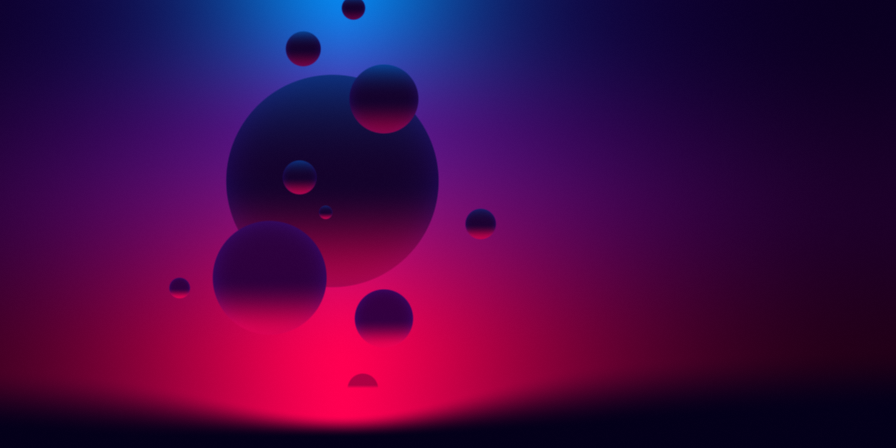
This background is drawn by a Shadertoy shader. Its source:

```glsl
// Glossy dark spheres floating between a blue light above and a pink glow below.
// A glow column is blended over dim sides, a soft valley-shaped floor cuts it off,
// and a loop paints the spheres back to front, shaded by height on each ball.

#define GLOW_X 0.765        // centre of the light column, in canvas heights
#define GLOW_TOP 0.31       // column half width at the top
#define GLOW_LOW 0.50       // column half width lower down
#define FLOOR_LOW 0.048     // height of the valley floor
#define GRAIN 0.008         // dither against banding
#define BALLS 10

const vec3 BLUE   = vec3(0.02, 0.53, 0.93);
const vec3 VIOLET = vec3(0.38, 0.11, 0.59);
const vec3 PINK   = vec3(1.00, 0.00, 0.32);
const vec3 NIGHT  = vec3(0.015, 0.0, 0.10);

// Centre x, centre y, radius; ordered back to front
const vec3 balls[BALLS] = vec3[BALLS](
    vec3(0.742, 0.596, 0.237), vec3(0.602, 0.380, 0.127),
    vec3(0.857, 0.779, 0.077), vec3(0.677, 0.891, 0.039),
    vec3(0.789, 0.982, 0.026), vec3(0.669, 0.604, 0.038),
    vec3(0.727, 0.526, 0.015), vec3(1.073, 0.500, 0.034),
    vec3(0.401, 0.357, 0.023), vec3(0.857, 0.289, 0.065));

float hash(vec2 p) {
    vec3 q = fract(vec3(p.xyx) * 0.1031);
    q += dot(q, q.yzx + 33.33);
    return fract((q.x + q.y) * q.z);
}

vec3 backdrop(vec2 p) {
    float d = abs(p.x - GLOW_X);
    float depth = 1.0 - p.y;

    // Bright column: blue to violet to pink
    vec3 column = mix(BLUE, VIOLET, smoothstep(-0.04, 0.32, depth));
    column = mix(column, PINK, smoothstep(0.25, 0.82, depth));

    // Dim sides: indigo above, wine below, fading outwards
    vec3 side = mix(vec3(0.06, 0.0, 0.20), vec3(0.16, 0.0, 0.24),
                    smoothstep(0.0, 0.5, depth));
    side = mix(side, vec3(0.18, 0.0, 0.13), smoothstep(0.45, 0.85, depth));
    side *= mix(1.2, 0.65, smoothstep(0.3, 1.2, d));

    float width = mix(GLOW_TOP, GLOW_LOW, smoothstep(0.0, 0.45, depth));
    return mix(side, column, exp(-pow(d / width, 1.6)));
}

// Floor rises on both sides of the glow and blurs away from it
float floorMask(vec2 p) {
    float d = p.x - GLOW_X;
    float rise = d > 0.0 ? 0.125 : 0.085;
    float height = FLOOR_LOW + rise * d * d / (d * d + 0.25);
    float blur = mix(0.025, 0.07, smoothstep(0.0, 0.6, abs(d)));
    return 1.0 - smoothstep(height - blur, height + blur, p.y);
}

// n is the position on the ball, from -1 to 1; y is the height of its centre
vec3 shadeBall(vec2 n, float y) {
    float rim = pow(min(dot(n, n), 1.0), 3.0);
    float sky = pow(max(n.y, 0.0), 2.0) * smoothstep(0.32, 0.75, y);
    float glow = smoothstep(0.0, 1.0, -n.y) * mix(1.15, 0.25, y);
    vec3 body = mix(vec3(0.20, 0.0, 0.25), vec3(0.08, 0.01, 0.17),
                    smoothstep(0.3, 0.6, y));
    body += rim * vec3(0.03, 0.02, 0.12);
    body = mix(body, vec3(0.02, 0.28, 0.60), sky * 0.9);
    return mix(body, vec3(1.0, 0.01, 0.32), min(glow, 1.0));
}

void mainImage(out vec4 fragColor, in vec2 fragCoord) {
    vec2 p = fragCoord / iResolution.y;
    float aa = 1.2 / iResolution.y;
    vec3 color = backdrop(p);

    // Faint half-sunk cap above the floor
    float cap = 1.0 - smoothstep(-aa, aa, length(p - vec2(0.81, 0.132)) - 0.034);
    cap *= smoothstep(0.132, 0.142, p.y);
    color = mix(color, vec3(0.55, 0.0, 0.24), cap * 0.7);

    color = mix(color, NIGHT, floorMask(p));

    // Floating spheres
    for (int i = 0; i < BALLS; i++) {
        vec3 ball = balls[i];
        vec2 q = p - ball.xy;
        float cover = 1.0 - smoothstep(-aa, aa, length(q) - ball.z);
        color = mix(color, shadeBall(q / ball.z, ball.y), cover);
    }

    color += (hash(fragCoord) - 0.5) * GRAIN;
    fragColor = vec4(clamp(color, 0.0, 1.0), 1.0);
}
```
